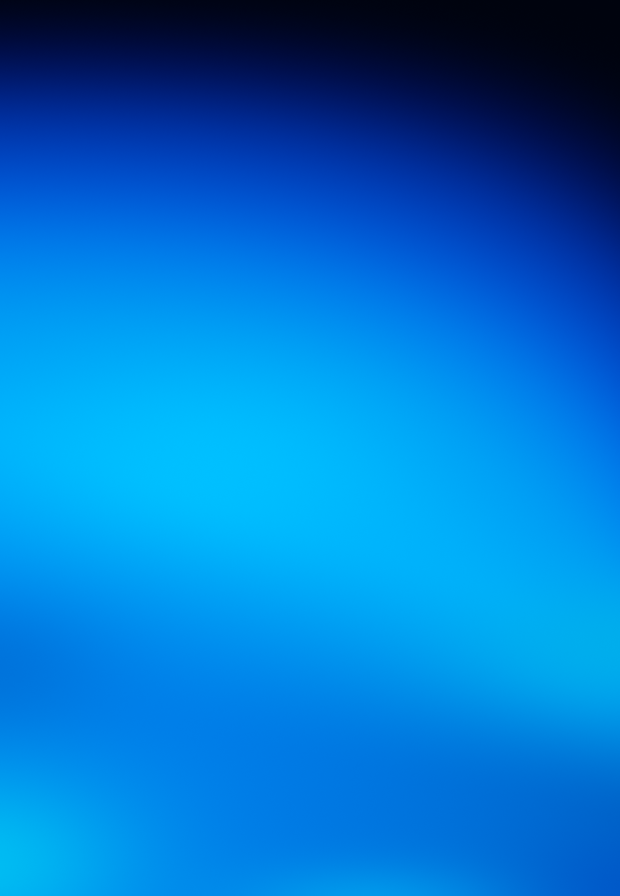
Write a Shadertoy shader that draws this background.

```glsl
// Soft blue gradient backdrop: dark upper edge, cyan core and blurred glows below.

const vec3 NIGHT = vec3(0.0, 0.012, 0.055);
const vec3 NAVY = vec3(0.0, 0.045, 0.29);
const vec3 COBALT = vec3(0.0, 0.18, 0.63);
const vec3 ROYAL = vec3(0.0, 0.32, 0.82);
const vec3 AZURE = vec3(0.0, 0.48, 0.92);
const vec3 SKY = vec3(0.0, 0.60, 0.95);
const vec3 BRIGHT = vec3(0.0, 0.69, 0.985);
const vec3 CYAN = vec3(0.0, 0.755, 1.0);

// Linear blend weight between two positions
float ramp(float start, float end, float t) {
    return clamp((t - start) / (end - start), 0.0, 1.0);
}

// Colour along the fall from night to daylight
vec3 daylight(float t) {
    vec3 color = mix(NIGHT, NAVY, ramp(0.0, 0.06, t));
    color = mix(color, COBALT, ramp(0.06, 0.13, t));
    color = mix(color, ROYAL, ramp(0.13, 0.20, t));
    color = mix(color, AZURE, ramp(0.20, 0.27, t));
    color = mix(color, SKY, ramp(0.27, 0.35, t));
    return mix(color, BRIGHT, ramp(0.35, 0.48, t));
}

// Neighbouring samples round off the corners of the ramp
vec3 softDaylight(float t, float blur) {
    vec3 sum = vec3(0.0);
    for (int i = -3; i <= 3; i++) {
        float weight = 4.0 - abs(float(i));
        sum += weight * daylight(t + blur * float(i) / 3.0);
    }
    return sum / 16.0;
}

// Elliptical bell falloff
float glow(vec2 p, vec2 center, vec2 radius) {
    vec2 q = (p - center) / radius;
    return exp(-dot(q, q));
}

// Fine dither that hides colour banding
float grain(vec2 p) {
    return fract(sin(dot(p, vec2(12.99, 78.23))) * 43758.5) - 0.5;
}

void mainImage(out vec4 fragColor, in vec2 fragCoord) {
    vec2 uv = fragCoord / iResolution.xy;
    float depth = 1.0 - uv.y;

    // Upper fall, bent downward toward the right
    float bend = pow(uv.x, 2.2) * (0.07 + 0.35 * depth);
    vec3 color = softDaylight(depth - bend, 0.045);

    // Cyan core
    color = mix(color, CYAN, 0.95 * glow(uv, vec2(0.32, 0.475), vec2(0.32, 0.12)));

    // Deep lower band with a slanted upper edge
    vec3 deep = mix(vec3(0.0, 0.50, 0.925), vec3(0.0, 0.39, 0.79), uv.x * uv.x);
    float middle = 0.63 + 0.18 * uv.x;
    float spread = mix(0.16, 0.11, uv.x);
    color = mix(color, deep, smoothstep(middle - spread, middle + spread, depth));

    // Shadows at the left edge and the lower right
    color = mix(color, vec3(0.0, 0.42, 0.83), 0.7 * glow(uv, vec2(-0.03, 0.25), vec2(0.20, 0.085)));
    color = mix(color, vec3(0.0, 0.31, 0.78), 0.6 * glow(uv, vec2(1.02, 0.0), vec2(0.20, 0.06)));

    // Blurred lights at the right edge and along the bottom
    color = mix(color, vec3(0.0, 0.69, 0.92), 0.85 * glow(uv, vec2(1.03, 0.28), vec2(0.28, 0.075)));
    color = mix(color, vec3(0.0, 0.74, 0.95), glow(uv, vec2(-0.04, 0.035), vec2(0.26, 0.11)));
    color = mix(color, vec3(0.0, 0.63, 0.93), 0.85 * glow(uv, vec2(0.58, -0.01), vec2(0.22, 0.045)));

    color += grain(fragCoord) / 255.0;
    fragColor = vec4(clamp(color, 0.0, 1.0), 1.0);
}
```
